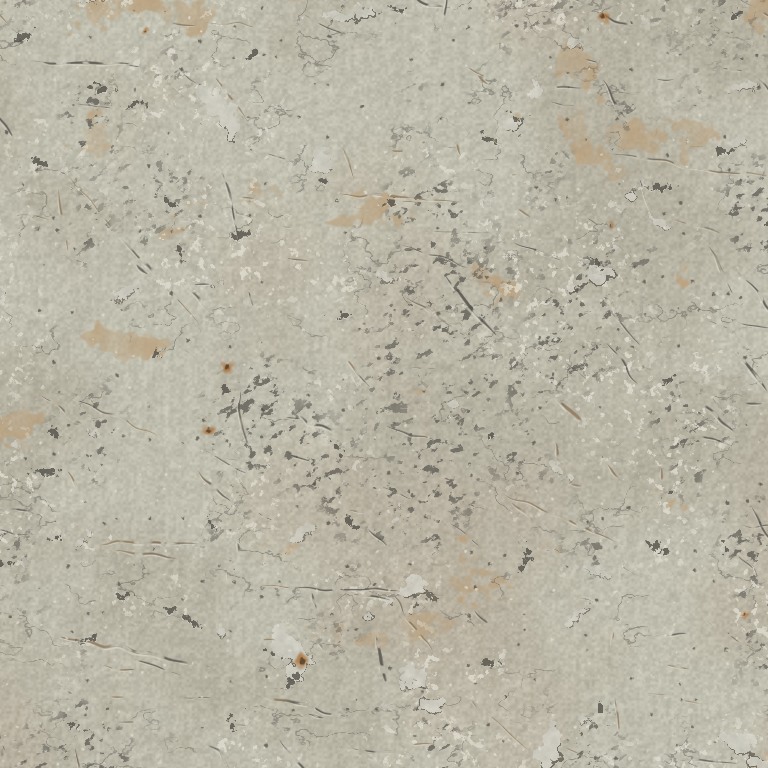
Reproduce this texture procedurally as a WebGL 2 fragment shader.

```glsl
#version 300 es
precision highp float;
// Weathered grey-green plaster with ochre stains, scratches, chips, flakes and rust.

uniform vec2 u_resolution;
out vec4 fragColor;

vec2 hash2(vec2 p) {
    vec3 q = fract(p.xyx * vec3(0.1031, 0.1030, 0.0973));
    q += dot(q, q.yzx + 33.33);
    return fract((q.xx + q.yz) * q.zy);
}

float noise(vec2 p) {
    vec2 i = floor(p), f = fract(p);
    f = f * f * (3.0 - 2.0 * f);
    float low = mix(hash2(i).x, hash2(i + vec2(1, 0)).x, f.x);
    float high = mix(hash2(i + vec2(0, 1)).x, hash2(i + vec2(1, 1)).x, f.x);
    return mix(low, high, f.y);
}

float fbm(vec2 p) {
    float sum = 0.0, amp = 0.5;
    for (int i = 0; i < 5; i++) {
        sum += amp * noise(p);
        p = mat2(1.6, 1.2, -1.2, 1.6) * p + 17.3;
        amp *= 0.5;
    }
    return sum;
}

vec2 rotate(vec2 v, float a) {
    return vec2(cos(a) * v.x + sin(a) * v.y, cos(a) * v.y - sin(a) * v.x);
}

// Coverage of a shape from its signed distance
float cover(float dist, float soft) {
    return 1.0 - smoothstep(-soft, soft, dist);
}

// Broken tapered lines, mostly falling to the right: x = groove, y = bright lower lip.
vec2 scratches(vec2 p, float count, float keep, float width, float seed, float px) {
    p += 0.007 * (vec2(noise(p * 45.0), noise(p * 45.0 + 9.0)) - 0.5);
    vec2 id = floor(p * count), mark = vec2(0);
    for (int k = 0; k < 9; k++) {
        vec2 cell = id + vec2(k % 3 - 1, k / 3 - 1);
        vec2 r = hash2(cell + seed), s = hash2(cell + seed + 57.0);
        if (r.x > keep) continue;
        float angle = -mix(0.0, 0.85, s.x * s.x) - (s.y > 0.78 ? 0.8 : 0.0);
        vec2 q = rotate(p - (cell + hash2(cell + seed + 113.0)) / count, angle);
        float reach = mix(0.15, 0.8, r.y * r.y) / count;
        float taper = 1.0 - q.x * q.x / (reach * reach);
        float w = width * mix(0.35, 1.0, s.y) * max(taper, 0.0);
        float broken = smoothstep(0.3, 0.6, noise(q * vec2(90, 260) + cell * 7.0));
        broken *= smoothstep(0.0, 0.3, taper);
        float groove = cover(abs(q.y) - w, px);
        float lip = cover(abs(q.y + 2.0 * w) - 0.7 * w, px);
        mark = max(mark, broken * vec2(groove, lip * (1.0 - groove)));
    }
    return mark;
}

// Ragged chips: x = raised body, y = shadow along one edge.
vec2 flakes(vec2 p, float count, float keep, float size, float seed, float px) {
    vec2 id = floor(p * count), mark = vec2(0);
    float ragged = size * 4.5 * (fbm(p * 1.3 / size) - 0.46);
    for (int k = 0; k < 9; k++) {
        vec2 cell = id + vec2(k % 3 - 1, k / 3 - 1);
        vec2 r = hash2(cell + seed), s = hash2(cell + seed + 31.0);
        if (r.x > keep) continue;
        vec2 q = p - (cell + s) / count;
        vec2 stretch = vec2(0.7, 1.9);
        float angle = (r.y - 0.6) * 2.2;
        float radius = size * mix(0.4, 1.0, s.x);
        vec2 offset = vec2(-0.1, 0.25) * radius;
        float body = cover(length(rotate(q, angle) * stretch) - radius + ragged, px);
        float shadow = cover(length(rotate(q + offset, angle) * stretch) - radius + ragged, px);
        mark = max(mark, vec2(body, shadow * (1.0 - body)));
    }
    return mark;
}

// Small scattered spots.
float spots(vec2 p, float count, float keep, float size, float seed, float soft) {
    vec2 cell = floor(p * count), r = hash2(cell + seed);
    vec2 q = p - (cell + 0.25 + 0.5 * hash2(cell + seed + 71.0)) / count;
    q += size * (vec2(noise(p / size), noise(p / size + 5.0)) - 0.5);
    return step(r.x, keep) * cover(length(q) - size * mix(0.3, 1.0, r.y), soft);
}

void main() {
    vec2 p = gl_FragCoord.xy / u_resolution.y;
    float px = 1.0 / u_resolution.y;

    // Mottled ground with warm clouds, faint upright streaks, relief and grain
    vec3 col = mix(vec3(0.715, 0.698, 0.636), vec3(0.752, 0.745, 0.685), smoothstep(0.28, 0.56, fbm(p * 5.0 + 3.0)));
    col = mix(col, vec3(0.735, 0.69, 0.62), 0.4 * smoothstep(0.5, 0.75, fbm(p * 6.0 + 40.0)));
    col += 0.03 * (noise(p * vec2(170, 16)) - 0.5) + 0.07 * (noise(p * 290.0) - 0.5);
    col += 0.13 * (fbm(p * 70.0) - fbm(p * 70.0 + vec2(0.12, -0.2)));

    // Ochre stains with worn edges
    float stain = smoothstep(0.685, 0.73, fbm(p * vec2(8, 11) + 23.0) + 0.08 * (noise(p * 110.0) - 0.5));
    col = mix(col, vec3(0.73, 0.625, 0.48), stain * mix(0.25, 0.85, noise(p * 40.0)));

    // Clustered pits, hairline cracks and pale crumbs
    float worn = smoothstep(0.46, 0.7, fbm(p * vec2(9, 7) + 90.0));
    float pits = smoothstep(0.6, 0.7, fbm(rotate(p, 0.5) * vec2(95, 130) + 8.0)) * worn;
    float hairline = cover(abs(fbm(p * vec2(24, 34) + 51.0) - 0.5) - 0.012, 0.012);
    hairline *= smoothstep(0.5, 0.68, fbm(p * 17.0 + 60.0));
    float crumbs = smoothstep(0.62, 0.71, fbm(rotate(p, 1.1) * 120.0)) * smoothstep(0.44, 0.66, fbm(p * 9.0 + 120.0));
    col = mix(col, vec3(0.40, 0.39, 0.36), max(0.85 * pits, 0.5 * hairline));
    col = mix(col, vec3(0.88, 0.87, 0.82), 0.8 * crumbs);

    // Pale flakes and dark gouges
    vec2 pale = max(flakes(p, 5.0, 0.2, 0.026, 5.0, px), 0.8 * flakes(p, 12.0, 0.16, 0.011, 19.0, px));
    col = mix(col, vec3(0.81, 0.805, 0.765) + 0.16 * (fbm(p * 90.0) - 0.48), 0.8 * pale.x);
    col = mix(col, vec3(0.36, 0.34, 0.30), 0.75 * pale.y);
    vec2 gouge = flakes(p, 15.0, 0.2, 0.008, 43.0, px);
    col = mix(mix(col, vec3(0.33, 0.32, 0.29), 0.8 * gouge.x), vec3(0.86, 0.85, 0.80), 0.7 * gouge.y);

    // Long and short scratches, some showing brown
    vec2 cuts = max(scratches(p, 5.0, 0.6, 0.0021, 3.0, px), scratches(p, 16.0, 0.5, 0.0013, 29.0, px));
    vec3 soil = mix(vec3(0.33, 0.32, 0.30), vec3(0.56, 0.47, 0.36), smoothstep(0.35, 0.65, noise(p * 9.0)));
    col = mix(mix(col, soil, 0.85 * cuts.x), vec3(0.86, 0.85, 0.79), 0.7 * cuts.y);

    // Dark and white specks, then rust dots
    col = mix(col, vec3(0.34, 0.32, 0.29), 0.75 * spots(p, 48.0, 0.12, 0.0024, 11.0, px));
    col = mix(col, vec3(0.90, 0.89, 0.84), 0.7 * spots(p, 62.0, 0.14, 0.0019, 83.0, px));
    col = mix(col, vec3(0.66, 0.43, 0.20), 0.75 * spots(p, 12.0, 0.05, 0.008, 61.0, 0.004));
    col = mix(col, vec3(0.27, 0.18, 0.11), 0.7 * spots(p, 12.0, 0.05, 0.004, 61.0, 0.0015));
    fragColor = vec4(clamp(col, 0.0, 1.0), 1.0);
}
```
